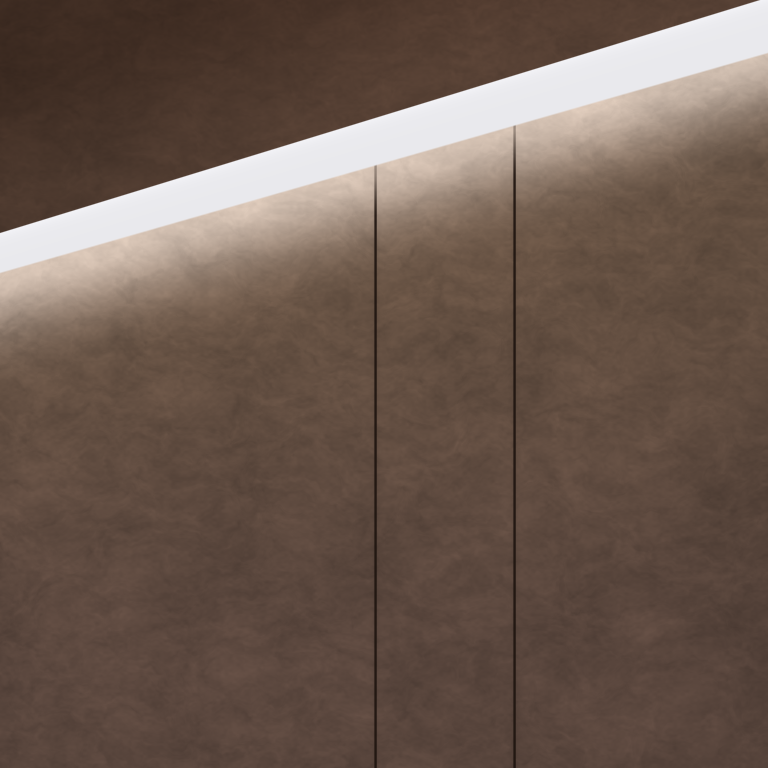
This texture is drawn by a Shadertoy shader. Its source:

```glsl
// A brown mottled wall under a sloping white light strip, with a dark ceiling above.
// Two lines bound the strip; distance below it drives the glow on the wall.
// Layered value noise gives the plaster its clouds and fibres; two thin seams cut it.

const vec2 STRIP_TOP = vec2(0.3066, 0.6966);     // slope, height at x = 0
const vec2 STRIP_BOTTOM = vec2(0.2865, 0.6445);
const vec3 STRIP_WHITE = vec3(0.915, 0.915, 0.93);
const vec3 SEAM_DARK = vec3(0.12, 0.08, 0.06);

float hash(vec2 p) {
    return fract(sin(dot(p, vec2(127.1, 311.7))) * 43758.5453);
}

float valueNoise(vec2 p) {
    vec2 cell = floor(p);
    vec2 f = fract(p);
    f = f * f * (3.0 - 2.0 * f);
    float low = mix(hash(cell), hash(cell + vec2(1, 0)), f.x);
    float high = mix(hash(cell + vec2(0, 1)), hash(cell + vec2(1, 1)), f.x);
    return mix(low, high, f.y);
}

// Layered noise, centred on zero
float fbm(vec2 p) {
    float sum = 0.0;
    float amplitude = 0.5;
    for (int i = 0; i < 5; i++) {
        sum += amplitude * (valueNoise(p) - 0.5);
        p = mat2(1.6, 1.2, -1.2, 1.6) * p + 17.3;
        amplitude *= 0.55;
    }
    return sum;
}

// Signed height above a line, measured at right angles to it
float aboveLine(vec2 p, vec2 line) {
    return (p.y - line.x * p.x - line.y) / sqrt(1.0 + line.x * line.x);
}

float edgeMask(float d, float soft) {
    return smoothstep(-soft, soft, d);
}

// Clouds, warped fibres and fine grain
float plaster(vec2 p) {
    vec2 warp = vec2(fbm(p * 14.0), fbm(p * 14.0 + 40.0));
    float clouds = fbm(p * vec2(13.0, 16.0));
    float fibres = fbm(p * vec2(48.0, 85.0) + warp * 5.0);
    float grain = valueNoise(p * vec2(190.0, 260.0)) - 0.5;
    return 0.16 * clouds + 0.16 * fibres + 0.045 * grain;
}

vec3 wallColour(vec2 p, float depth, float texture_) {
    vec3 base = mix(vec3(0.355, 0.278, 0.242), vec3(0.385, 0.305, 0.25),
                    smoothstep(0.1, 0.7, p.y));
    base *= 1.0 - 0.06 * smoothstep(0.75, 1.0, p.x);
    float nearGlow = exp(-pow(depth / 0.075, 2.0));
    float farGlow = exp(-depth / 0.12);
    vec3 lit = base + vec3(0.37, 0.385, 0.40) * nearGlow + vec3(0.09, 0.08, 0.06) * farGlow;
    return lit * (1.0 + texture_ * mix(1.25, 0.65, nearGlow));
}

vec3 ceilingColour(vec2 p, float height, float texture_) {
    vec3 colour = mix(vec3(0.315, 0.235, 0.19), vec3(0.255, 0.18, 0.14),
                      smoothstep(0.0, 0.22, height));
    colour *= 0.94 + 0.14 * smoothstep(0.0, 0.6, p.x);
    return colour * (1.0 + texture_);
}

// Thin dark joint that fades out in the light near the strip
vec3 drawSeam(vec3 colour, vec2 p, float x, float depth, float pixel) {
    float side = p.x - x;
    float core = edgeMask(0.0015 - abs(side), 0.6 * pixel);
    float shade = exp(-abs(side) / 0.0025);
    float strength = mix(0.3, 0.92, smoothstep(0.0, 0.07, depth));
    colour *= 1.0 - 0.12 * shade * strength;
    return mix(colour, SEAM_DARK, core * strength);
}

void mainImage(out vec4 fragColor, in vec2 fragCoord) {
    vec2 p = fragCoord / iResolution.xy;
    float pixel = 1.0 / iResolution.y;
    float height = aboveLine(p, STRIP_TOP);
    float low = aboveLine(p, STRIP_BOTTOM);
    float depth = max(-low, 0.0);
    float texture_ = plaster(p);

    // Wall and its seams
    vec3 colour = wallColour(p, depth, texture_);
    colour = drawSeam(colour, p, 0.489, depth, pixel);
    colour = drawSeam(colour, p, 0.670, depth, pixel);

    // Light strip, a little brighter along its upper edge
    vec3 strip = STRIP_WHITE + 0.04 * exp(-abs(height) / 0.008);
    colour = mix(colour, strip, edgeMask(low, max(pixel, 0.0015)));

    // Ceiling
    vec3 ceiling = ceilingColour(p, max(height, 0.0), texture_);
    colour = mix(colour, ceiling, edgeMask(height, 0.8 * pixel));

    fragColor = vec4(clamp(colour, 0.0, 1.0), 1.0);
}
```
